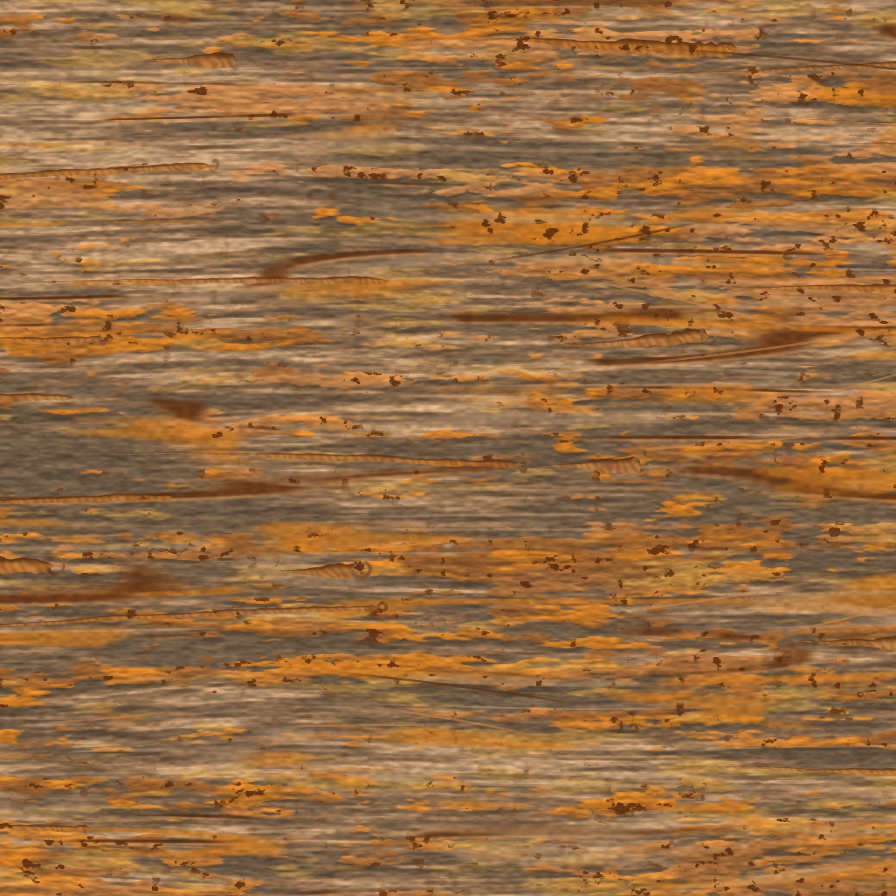
Reproduce this texture procedurally as a WebGL 1 fragment shader.

```glsl
precision highp float;
// Brushed, rusting metal: stretched noise makes the horizontal grain, the
// thin rust streaks and hairlines; row cells hold ribbed gouges with a knob
// at one end, and a loop adds slanted scratches. Light falls from above.
uniform vec2 u_resolution;

const vec3 GREY = vec3(0.43, 0.35, 0.265);
const vec3 BROWN = vec3(0.565, 0.43, 0.305);
const vec3 TAN = vec3(0.73, 0.585, 0.435);
const vec3 SALMON = vec3(0.76, 0.52, 0.31);
const vec3 RUST = vec3(0.58, 0.36, 0.17);
const vec3 ORANGE = vec3(0.79, 0.47, 0.13);
const vec3 OCHRE = vec3(0.74, 0.56, 0.27);
const vec3 DARK_RUST = vec3(0.34, 0.17, 0.06);

float hash(vec2 p) {
  vec3 q = fract(p.xyx * 0.1031);
  q += dot(q, q.yzx + 33.33);
  return fract((q.x + q.y) * q.z);
}

float noise(vec2 p) {
  vec2 i = floor(p), f = fract(p);
  f = f * f * (3.0 - 2.0 * f);
  float low = mix(hash(i), hash(i + vec2(1.0, 0.0)), f.x);
  float high = mix(hash(i + vec2(0.0, 1.0)), hash(i + 1.0), f.x);
  return mix(low, high, f.y);
}

float fbm(vec2 p) {
  float sum = 0.0, amp = 0.533;
  for (int i = 0; i < 4; i++) {
    sum += amp * noise(p);
    p = p * 2.03 + 17.3;
    amp *= 0.5;
  }
  return sum;
}

// Streaky rust density: thin bands broken up by short ragged flecks.
float rustField(vec2 p) {
  float band = fbm(p * vec2(3.0, 40.0) + 5.0);
  float fleck = fbm(p * vec2(30.0, 120.0) + 41.0);
  float patches = noise(p * vec2(2.5, 6.0) + 8.0);
  return band * 0.58 + fleck * 0.42 + (patches - 0.5) * 0.17;
}

// Long hairlines along the level set of stretched noise, broken by a mask.
float hairline(vec2 p, float rows, float width, float seed) {
  float level = abs(noise(p * vec2(1.6, rows) + seed) - 0.5);
  float mask = smoothstep(0.48, 0.62, fbm(p * vec2(5.0, rows * 0.7) + seed * 2.0));
  return smoothstep(width, width * 0.25, level) * mask;
}

// Tapered groove per cell: x = body mask, y = height across, z = knob rim.
vec3 gouge(vec2 p, vec2 cell, float width, float chance, float seed) {
  vec2 q = p / cell;
  q.x += 7.0 * hash(vec2(floor(q.y), seed));
  vec2 id = floor(q) + seed;
  vec2 d = (fract(q) - 0.5) * cell;
  float present = step(hash(id + 3.1), chance);
  float halfLength = cell.x * mix(0.12, 0.42, hash(id + 9.7));
  float tilt = (hash(id + 21.3) - 0.4) * 0.10;
  d.y -= (hash(id + 5.9) - 0.5) * cell.y * 0.3 + d.x * tilt;
  d.y += (noise(vec2(p.x * 14.0, id.y)) - 0.5) * width * 0.7;
  float t = d.x / halfLength;
  float taper = smoothstep(-1.0, 0.7, t) * smoothstep(1.0, 0.94, t);
  float ragged = 0.35 + 0.6 * noise(p * vec2(40.0, 90.0)) + 0.4 * noise(p * vec2(150.0, 200.0));
  float halfWidth = width * taper * ragged;
  float body = smoothstep(0.001, -0.001, abs(d.y) - halfWidth);
  float across = clamp(d.y / (halfWidth + 0.0005), -1.0, 1.0);
  vec2 k = d - vec2(halfLength, 0.0);
  k += 0.005 * vec2(noise(p * 90.0) - 0.5, noise(p * 90.0 + 50.0) - 0.5);
  float knob = smoothstep(0.003, 0.0008, abs(length(k) - width * 1.1));
  knob *= step(0.4, hash(id + 14.2)) * smoothstep(0.3, 0.5, noise(p * 80.0));
  return vec3(body * step(0.02, taper) * present, across, knob * present);
}

vec3 paintGouge(vec3 color, vec3 g, vec2 p) {
  float ribs = 0.5 + 0.5 * sin(p.x * 620.0 + p.y * 330.0 + 9.0 * noise(p * 70.0));
  float lit = smoothstep(0.95, 0.0, g.y) * (0.72 + 0.28 * ribs);
  lit *= 0.65 + 0.5 * noise(p * vec2(60.0, 160.0));
  vec3 groove = mix(DARK_RUST, mix(ORANGE, SALMON, noise(p * 12.0)), clamp(lit, 0.0, 1.0));
  color = mix(color, groove, g.x * 0.9);
  return mix(color, mix(DARK_RUST, TAN, noise(p * 70.0)), g.z * 0.75);
}

// Thin bent line fading at both ends.
float scratch(vec2 p, vec2 center, float slope, float halfLength, float width) {
  vec2 d = p - center;
  float bend = (d.x * d.x - halfLength * halfLength * 0.5) * slope;
  float dist = abs(d.y - d.x * slope - bend) / sqrt(1.0 + slope * slope);
  float fade = smoothstep(halfLength, halfLength * 0.5, abs(d.x));
  return smoothstep(width, width * 0.3, dist) * fade;
}

void main() {
  vec2 uv = gl_FragCoord.xy / min(u_resolution.x, u_resolution.y);
  vec2 p = uv + vec2(0.0, 0.012 * (noise(uv * vec2(3.0, 5.0)) - 0.5));
  float upper = smoothstep(0.3, 0.75, uv.y);

  // Brushed metal
  float grain = fbm(p * vec2(4.0, 105.0));
  float fine = noise(p * vec2(20.0, 270.0));
  float broad = fbm(p * vec2(2.0, 8.0) + 70.0);
  float tone = grain * 1.1 + fine * 0.45 + broad * 0.65 - 0.6 + (upper - 0.5) * 0.16;
  vec3 color = mix(GREY, BROWN, smoothstep(0.32, 0.62, tone));
  color = mix(color, TAN, smoothstep(0.58, 0.82, tone));

  // Rust streaks with an embossed edge
  float field = rustField(p);
  float relief = field - rustField(p + vec2(0.0, 0.003));
  float hue = fbm(p * vec2(14.0, 80.0) + 23.0);
  vec3 rust = mix(RUST, ORANGE, smoothstep(0.44, 0.62, hue));
  float pale = smoothstep(0.4, 0.6, noise(p * vec2(6.0, 34.0) + 31.0));
  rust = mix(rust, SALMON, pale * mix(0.3, 0.8, upper));
  color = mix(color, rust, smoothstep(0.505, 0.56, field) * 0.92);
  float edges = smoothstep(0.25, 0.0, uv.y) + smoothstep(0.92, 1.0, uv.y);
  float ochre = smoothstep(0.64, 0.74, fbm(p * vec2(9.0, 65.0) + 90.0) + 0.07 * edges);
  color = mix(color, OCHRE, ochre * 0.6);
  color *= 1.0 + clamp(relief * 1.8, -0.22, 0.16);

  // Long hairlines: dark grooves, each with a lit lower lip, and rust seams
  vec2 lip = vec2(0.0, 0.0028);
  color = mix(color, SALMON, hairline(p + lip, 26.0, 0.06, 130.0) * 0.65);
  color = mix(color, DARK_RUST, hairline(p, 26.0, 0.055, 130.0) * 0.8);
  color = mix(color, ORANGE, hairline(p, 34.0, 0.1, 210.0) * 0.7);
  color = mix(color, TAN, hairline(p, 45.0, 0.08, 77.0) * 0.5);
  color *= 0.9 + 0.2 * noise(p * vec2(130.0, 250.0));

  // Gouges, from wide to thin
  color = paintGouge(color, gouge(p, vec2(0.45, 0.11), 0.0085, 0.45, 12.0), p);
  color = paintGouge(color, gouge(p + 0.37, vec2(0.7, 0.06), 0.0045, 0.5, 47.0), p);

  // Slanted scratches
  for (int i = 0; i < 12; i++) {
    vec2 id = vec2(float(i), 6.0);
    vec2 center = vec2(hash(id), hash(id + 11.0));
    float slope = (hash(id + 27.0) - 0.55) * 0.6;
    float line = scratch(uv, center, slope, mix(0.04, 0.2, hash(id + 35.0)), 0.002);
    vec3 ink = mix(DARK_RUST, SALMON, step(0.3, hash(id + 52.0)));
    color = mix(color, ink, line * 0.6);
  }

  // Dark specks gathered along the rust
  float specks = smoothstep(0.66, 0.76, fbm(p * vec2(75.0, 105.0) + 9.0));
  color = mix(color, DARK_RUST, specks * (0.15 + 0.7 * smoothstep(0.46, 0.58, field)));

  gl_FragColor = vec4(clamp(color, 0.0, 1.0), 1.0);
}
```
